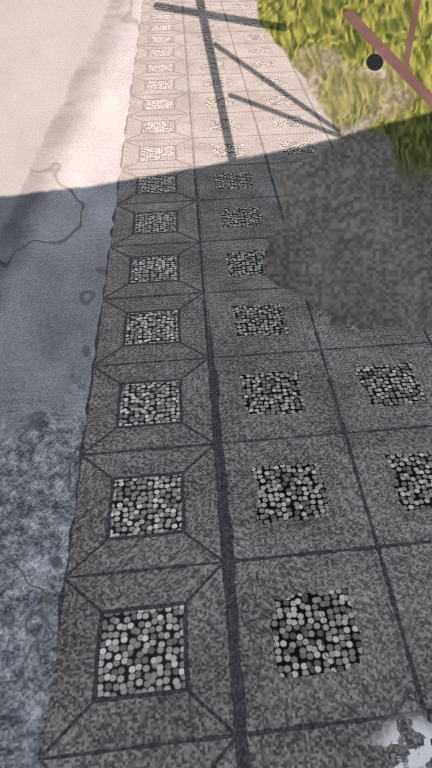
Give the GLSL for this texture, as a Shadertoy shader.

```glsl
// Worn pavement of framed pebble tiles in perspective, shaded in front and sunlit behind.

float hash(vec2 p) { return fract(sin(dot(p, vec2(127.1, 311.7))) * 43758.5); }

float noise(vec2 p) {
    vec2 i = floor(p), f = fract(p);
    f = f * f * (3.0 - 2.0 * f);
    return mix(mix(hash(i), hash(i + vec2(1, 0)), f.x),
               mix(hash(i + vec2(0, 1)), hash(i + 1.0), f.x), f.y);
}

float fbm(vec2 p) {
    float sum = 0.0, amp = 0.53;
    for (int i = 0; i < 4; i++) { sum += amp * noise(p); p = p * 2.03 + 7.1; amp *= 0.5; }
    return sum;
}

// Brightness of rounded stones, dark in the gaps
float pebbles(vec2 p) {
    float nearest = 9.0, tone = 0.0;
    for (int i = 0; i < 9; i++) {
        vec2 c = floor(p) + vec2(i % 3 - 1, i / 3 - 1);
        float d = length(c + 0.2 + 0.6 * vec2(hash(c), hash(c + 31.7)) - p);
        if (d < nearest) { nearest = d; tone = hash(c + 9.3); }
    }
    return mix(0.12, 0.34 + 0.36 * tone, 1.0 - smoothstep(0.3, 0.65, nearest));
}

float stroke(float d, float halfWidth, float aa) {
    return 1.0 - smoothstep(halfWidth - aa, halfWidth + aa, abs(d));
}

float bar(vec2 p, vec2 a, vec2 b, float halfWidth, float aa) {
    vec2 pa = p - a, ba = b - a;
    return stroke(length(pa - ba * clamp(dot(pa, ba) / dot(ba, ba), 0.0, 1.0)), halfWidth, aa);
}

void mainImage(out vec4 fragColor, in vec2 fragCoord) {
    // Canvas units with y down, then ground units of one tile
    float px = 1.0 / iResolution.y;
    vec2 p = vec2(fragCoord.x / iResolution.x * 0.5625, 1.0 - fragCoord.y * px);
    float depth = p.y + 0.238;
    vec2 g;
    g.x = ((p.x - 0.219) / depth + 0.137) / 0.212;
    g.y = 5.14 / depth - 4.19 - 0.11 * g.x;
    float aaX = px / (0.212 * depth), aaY = px * 5.14 / (depth * depth);
    float aa = max(aaX, aaY) * 0.8, near = smoothstep(0.2, 0.9, depth);
    float grain = noise(g * 75.0) - 0.5, stain = fbm(g * 3.0 + 4.0);
    float wobble = fbm(p * 30.0) - 0.5;

    // Cast stone tiles
    vec2 m = abs(fract(g) - 0.5) + 0.012 * (noise(g * 14.0) - 0.5);
    float box = max(m.x, m.y), framed = step(g.x, 1.0);
    vec3 color = vec3(0.375, 0.375, 0.385) * (0.78 + 0.36 * stain + 0.08 * hash(floor(g)));
    color += grain * mix(0.08, 0.26, near);

    // Pebble panels, ragged where there is no frame
    float ragged = (1.0 - framed) * 0.09 * (fbm(g * 7.0) - 0.5);
    float stones = mix(0.4, pebbles(g * 24.0), 0.35 + 0.65 * near) - 0.05 * (1.0 - framed);
    color = mix(color, stones * vec3(1.02, 1.03, 1.05), stroke(box + ragged, 0.24, aa));

    // Frames, mitres, joints and cracks
    float frame = stroke(box - 0.25, 0.013, aa);
    frame = max(frame, stroke((m.x - m.y) * 0.7, 0.009, aa) * step(0.25, box));
    float joint = max(stroke(m.x - 0.5, 0.014, aaX), stroke(m.y - 0.5, 0.011, aaY));
    float spill = smoothstep(0.4, 0.5, p.y) * 0.06 * fbm(g * vec2(9.0, 5.0));
    joint = max(joint, stroke(g.x - 1.03, spill, aaX));
    float crack = stroke(fbm(g * 2.3) - 0.5, 0.006, aa) * (1.0 - framed) * near;
    float tar = max(max(frame * framed, joint), crack * 0.6);
    color = mix(color, vec3(0.19, 0.2, 0.22) + 0.08 * grain, 0.85 * tar);

    // White paint at the near right corner
    float paint = smoothstep(0.5, 0.6, fbm(p * 55.0));
    paint *= smoothstep(0.07, 0.03, length(p - vec2(0.54, 0.985)));
    color = mix(color, vec3(0.72, 0.74, 0.77), paint);

    // Concrete gutter, breaking into coarse gravel nearby, and road
    float coarse = smoothstep(0.53, 0.6, p.y + 0.35 * p.x + 0.12 * wobble);
    vec3 gutter = vec3(0.45, 0.465, 0.5) * (0.8 + 0.4 * fbm(p * 14.0)) + grain * 0.1;
    gutter += coarse * (0.45 * (fbm(g * 16.0) - 0.55) + 0.12 * grain - 0.02);
    gutter = mix(gutter, vec3(0.28), 0.65 * stroke(fbm(p * 7.0 + 2.0) - 0.5, 0.007, 0.006));
    float roadEdge = 0.143 - 0.46 * p.y + 0.02 * wobble - p.x;
    gutter *= 1.0 - 0.3 * smoothstep(0.045, 0.0, abs(roadEdge + 0.01)) * (0.5 + stain);
    vec3 road = vec3(0.385, 0.4, 0.425) + 0.06 * grain + 0.05 * wobble;
    gutter = mix(gutter, road, smoothstep(-0.004, 0.004, roadEdge));
    color = mix(gutter, color, smoothstep(-aaX, aaX, g.x + 0.04 * noise(g * 6.0) - 0.02));

    // Bare earth and grass on the right
    float earthEdge = mix(0.326 + 0.65 * p.y, 0.37, smoothstep(0.17, 0.23, p.y));
    earthEdge += 0.06 * smoothstep(0.36, 0.42, p.y) - 0.03 * smoothstep(0.06, 0.0, abs(p.y - 0.34));
    float earth = smoothstep(-0.003, 0.003, min(p.x - earthEdge, 0.427 - p.y) + 0.025 * wobble);
    vec3 soil = vec3(0.335, 0.325, 0.325) * (0.8 + 0.4 * fbm(p * 24.0));
    soil += 0.13 * (noise(p * 240.0) - 0.5);
    float turf = smoothstep(0.1, 0.07, p.y + 0.06 * wobble);
    turf = max(turf, smoothstep(0.49, 0.54, p.x + 0.12 * wobble) * smoothstep(0.25, 0.2, p.y));
    turf = max(turf, 0.7 * smoothstep(0.06, 0.03, length(p - vec2(0.46, 0.125)) + 0.06 * wobble));
    float blades = noise(p * vec2(260.0, 110.0) + 5.0 * wobble);
    soil = mix(soil, mix(vec3(0.14, 0.17, 0.09), vec3(0.36, 0.37, 0.2), blades), turf);
    color = mix(color, soil, earth);

    // Sunlight beyond the shade line, crossed by pole and wire shadows
    float shadeLine = 0.256 - 0.1 * p.x - 0.17 * p.x * p.x;
    float sun = smoothstep(0.003, -0.003, p.y - shadeLine + 0.006 * wobble);
    float shadow = bar(p, vec2(0.258, -0.01), vec2(0.303, 0.21), 0.0055, 0.002);
    shadow = max(shadow, bar(p, vec2(0.205, 0.008), vec2(0.37, 0.036), 0.005, 0.002));
    shadow = max(shadow, bar(p, vec2(0.28, 0.058), vec2(0.44, 0.17), 0.003, 0.002));
    shadow = max(shadow, bar(p, vec2(0.3, 0.124), vec2(0.44, 0.176), 0.003, 0.002));
    vec3 lit = mix(vec3(0.4), color, mix(0.5, 1.0, earth)) * vec3(2.27, 2.07, 1.93);
    color = mix(color, lit, sun * (1.0 - 0.85 * shadow));

    // Rusty gate with its wheel
    float gate = bar(p, vec2(0.455, 0.02), vec2(0.58, 0.15), 0.007, px);
    gate = max(gate, bar(p, vec2(0.546, -0.01), vec2(0.527, 0.09), 0.004, px));
    color = mix(color, vec3(0.55, 0.4, 0.37) + 0.1 * wobble, gate);
    color = mix(color, vec3(0.2), stroke(length(p - vec2(0.488, 0.081)), 0.011, px));
    fragColor = vec4(clamp(color, 0.0, 1.0), 1.0);
}
```
